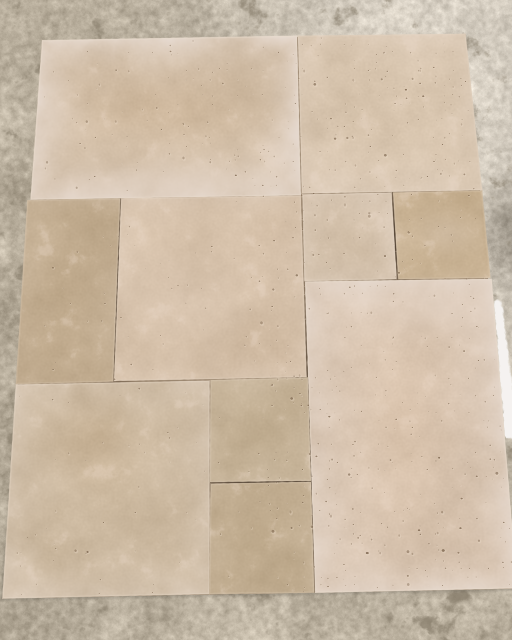
A WebGL 2 fragment shader for this texture:

```glsl
#version 300 es
precision highp float;
// Ten honed limestone slabs in a modular paving layout, resting on rough concrete.
// Each slab is a convex quad distance; gradient noise gives clouding and stains,
// and jittered cells scatter the small pits of the stone.
uniform vec2 u_resolution;
out vec4 fragColor;

vec2 hash2(vec2 p) {
  vec3 q = fract(p.xyx * vec3(0.1031, 0.103, 0.0973));
  q += dot(q, q.yzx + 33.33);
  return fract((q.xx + q.yz) * q.zy);
}

float gradientNoise(vec2 p) {
  vec2 i = floor(p), f = fract(p), o = vec2(0, 1);
  vec2 w = f * f * f * (f * (f * 6.0 - 15.0) + 10.0);
  float a = dot(hash2(i) * 2.0 - 1.0, f);
  float b = dot(hash2(i + o.yx) * 2.0 - 1.0, f - o.yx);
  float c = dot(hash2(i + o.xy) * 2.0 - 1.0, f - o.xy);
  float d = dot(hash2(i + o.yy) * 2.0 - 1.0, f - o.yy);
  return mix(mix(a, b, w.x), mix(c, d, w.x), w.y);
}

float fbm(vec2 p) {
  float sum = 0.0, amp = 0.6;
  for (int i = 0; i < 5; i++) {
    sum += amp * gradientNoise(p);
    p = mat2(1.6, 1.2, -1.2, 1.6) * p + 7.3;
    amp *= 0.55;
  }
  return sum;
}

// Soft round stain, 1 at its centre
float glow(vec2 p, vec2 centre, vec2 size) {
  vec2 q = (p - centre) / size;
  return exp(-dot(q, q));
}

float side(vec2 p, vec2 a, vec2 b) {
  vec2 e = b - a;
  return dot(p - a, vec2(-e.y, e.x)) / length(e);
}

// Corners run clockwise from the top left; negative inside
float quad(vec2 p, vec2 a, vec2 b, vec2 c, vec2 d) {
  return max(max(side(p, a, b), side(p, b, c)), max(side(p, c, d), side(p, d, a)));
}

// x: dark hollow, y: pale chipped rim
vec2 pits(vec2 p, float cell, float chance) {
  vec2 id = floor(p / cell), rnd = hash2(id + 19.0), shape = hash2(id + 71.0);
  vec2 q = p - (id + 0.25 + 0.5 * rnd) * cell;
  q.y *= 0.7 + 0.6 * shape.x;
  float r = cell * mix(0.035, 0.085, shape.y * shape.y), aa = 0.6 / u_resolution.y;
  float on = step(hash2(id + 131.0).x, chance);
  float hollow = smoothstep(r + aa, r - aa, length(q));
  float rim = smoothstep(r * 1.8 + aa, r, length(q + r * vec2(-0.5, 0.6)));
  return on * vec2(hollow * (0.3 + 0.7 * shape.x), rim * (1.0 - hollow));
}

vec3 concrete(vec2 p) {
  float cloud = fbm(p * 9.0), grit = fbm(p * 75.0 + 4.0);
  vec3 c = mix(vec3(0.71, 0.67, 0.60), vec3(0.84, 0.81, 0.76), smoothstep(0.1, 0.65, p.x) * smoothstep(0.0, 0.7, p.y));
  c += 0.08 * glow(p, vec2(0.0, 0.80), vec2(0.06, 0.08)) + 0.08 * glow(p, vec2(0.42, 0.0), vec2(0.2, 0.05));
  c -= 0.16 * glow(p, vec2(0.80, 0.65), vec2(0.05, 0.09));
  c += cloud * 0.20 + grit * 0.22;
  float stain = fbm(p * 22.0 + 11.0) + 0.4 * cloud + 0.25 * grit;
  c = mix(c, vec3(0.50, 0.46, 0.39), 0.7 * smoothstep(0.10, 0.38, stain));
  vec2 a = p - vec2(0.780, 0.525), e = vec2(0.021, -0.20);
  float along = clamp(dot(a, e) / dot(e, e), 0.0, 1.0);
  float strip = length(a - e * along) - 0.005 * along;
  return mix(c, vec3(0.96, 0.95, 0.94), smoothstep(0.008, 0.004, strip + 0.006 * grit));
}

// Lays one slab over the colour; bleach whitens the margins
void slab(inout vec3 col, vec2 p, vec2 a, vec2 b, vec2 c, vec2 d, vec3 tint, float bleach) {
  float dist = quad(p, a, b, c, d) - 0.0004 + 0.0005 * gradientNoise(p * 130.0);
  if (dist > 0.004) return;
  vec2 q = p + a * 7.0;
  float cloud = fbm(q * 8.0), mottle = fbm(q * 28.0);
  vec3 stone = tint + cloud * vec3(0.09, 0.095, 0.105) + mottle * 0.045;
  stone += 0.02 * gradientNoise(q * 240.0);
  stone = mix(stone, vec3(0.90, 0.83, 0.77), 0.35 * smoothstep(0.12, 0.40, mottle + 0.3 * cloud));
  float margin = exp(dist / 0.038) * (0.85 + 1.4 * cloud);
  stone = mix(stone, vec3(0.90, 0.85, 0.81), clamp(bleach * margin, 0.0, 1.0));
  stone = mix(stone, vec3(0.91, 0.86, 0.80), 0.4 * smoothstep(-0.0035, -0.0005, dist) * (0.4 + bleach));
  float aa = 0.7 / u_resolution.y;
  col = mix(col, stone, smoothstep(aa, -aa, dist));
}

void main() {
  vec2 p = gl_FragCoord.xy / u_resolution * vec2(0.802, 1.0);
  vec3 col = concrete(p);

  // Contact shadow below, and joints that are darkest where the gaps open
  float bed = quad(p, vec2(0.066, 0.937), vec2(0.729, 0.946), vec2(0.810, 0.080), vec2(0.004, 0.065));
  col *= 1.0 - 0.14 * smoothstep(0.007, 0.0, bed) * smoothstep(0.3, 0.0, p.y);
  float gap = glow(p, vec2(0.18, 0.56), vec2(0.03, 0.16)) + glow(p, vec2(0.41, 0.247), vec2(0.10, 0.02))
    + glow(p, vec2(0.485, 0.30), vec2(0.02, 0.22)) + glow(p, vec2(0.618, 0.63), vec2(0.02, 0.08));
  vec3 joint = mix(vec3(0.60, 0.52, 0.43), vec3(0.33, 0.27, 0.21), min(gap, 1.0));
  col = mix(col, joint, smoothstep(0.001, -0.001, bed));

  // Upper row
  slab(col, p, vec2(0.066, 0.937), vec2(0.465, 0.944), vec2(0.471, 0.695), vec2(0.048, 0.688), vec3(0.820, 0.740, 0.645), 0.90);
  slab(col, p, vec2(0.467, 0.944), vec2(0.729, 0.947), vec2(0.755, 0.703), vec2(0.473, 0.698), vec3(0.845, 0.770, 0.680), 0.25);
  // Middle row
  slab(col, p, vec2(0.043, 0.687), vec2(0.188, 0.690), vec2(0.177, 0.404), vec2(0.025, 0.400), vec3(0.750, 0.665, 0.550), 0.10);
  slab(col, p, vec2(0.190, 0.690), vec2(0.471, 0.694), vec2(0.480, 0.411), vec2(0.179, 0.405), vec3(0.830, 0.745, 0.650), 0.18);
  slab(col, p, vec2(0.474, 0.696), vec2(0.613, 0.699), vec2(0.621, 0.564), vec2(0.477, 0.561), vec3(0.820, 0.745, 0.655), 0.30);
  slab(col, p, vec2(0.616, 0.699), vec2(0.755, 0.702), vec2(0.768, 0.566), vec2(0.624, 0.564), vec3(0.775, 0.685, 0.560), 0.08);
  // Lower row
  slab(col, p, vec2(0.478, 0.560), vec2(0.770, 0.564), vec2(0.810, 0.081), vec2(0.494, 0.074), vec3(0.850, 0.770, 0.690), 0.80);
  slab(col, p, vec2(0.025, 0.399), vec2(0.328, 0.405), vec2(0.328, 0.072), vec2(0.004, 0.065), vec3(0.795, 0.720, 0.620), 0.40);
  slab(col, p, vec2(0.330, 0.406), vec2(0.482, 0.410), vec2(0.487, 0.249), vec2(0.329, 0.247), vec3(0.765, 0.690, 0.580), 0.12);
  slab(col, p, vec2(0.330, 0.244), vec2(0.487, 0.247), vec2(0.492, 0.074), vec2(0.328, 0.072), vec3(0.750, 0.670, 0.555), 0.10);

  // Broad pale haze and warm ochre stains
  float inside = smoothstep(0.0, -0.004, bed);
  float haze = glow(p, vec2(0.70, 0.515), vec2(0.09, 0.035)) + glow(p, vec2(0.24, 0.715), vec2(0.22, 0.025))
    + 0.7 * glow(p, vec2(0.70, 0.635), vec2(0.045, 0.03)) + 0.5 * glow(p, vec2(0.30, 0.54), vec2(0.10, 0.09));
  col = mix(col, vec3(0.90, 0.84, 0.79), inside * 0.4 * min(haze, 1.0));
  float ochre = glow(p, vec2(0.26, 0.83), vec2(0.15, 0.06)) + glow(p, vec2(0.15, 0.31), vec2(0.07, 0.07))
    + glow(p, vec2(0.63, 0.33), vec2(0.07, 0.16));
  col -= inside * ochre * vec3(0.008, 0.016, 0.026);

  // Pits gather toward the right and in the upper slabs
  float crowd = 0.05 + 0.15 * smoothstep(0.34, 0.46, p.x) + 0.06 * smoothstep(0.68, 0.80, p.y);
  crowd *= clamp(1.0 + 2.0 * gradientNoise(p * 11.0), 0.2, 2.0);
  for (int i = 0; i < 3; i++) {
    float k = float(i);
    vec2 pit = pits(p + k * 3.17, 0.013 + 0.008 * k, crowd * (1.0 - 0.2 * k));
    col = mix(col, vec3(0.92, 0.86, 0.79), 0.35 * inside * pit.y);
    col = mix(col, vec3(0.45, 0.36, 0.27), 0.75 * inside * pit.x);
  }
  fragColor = vec4(clamp(col, 0.0, 1.0), 1.0);
}
```
